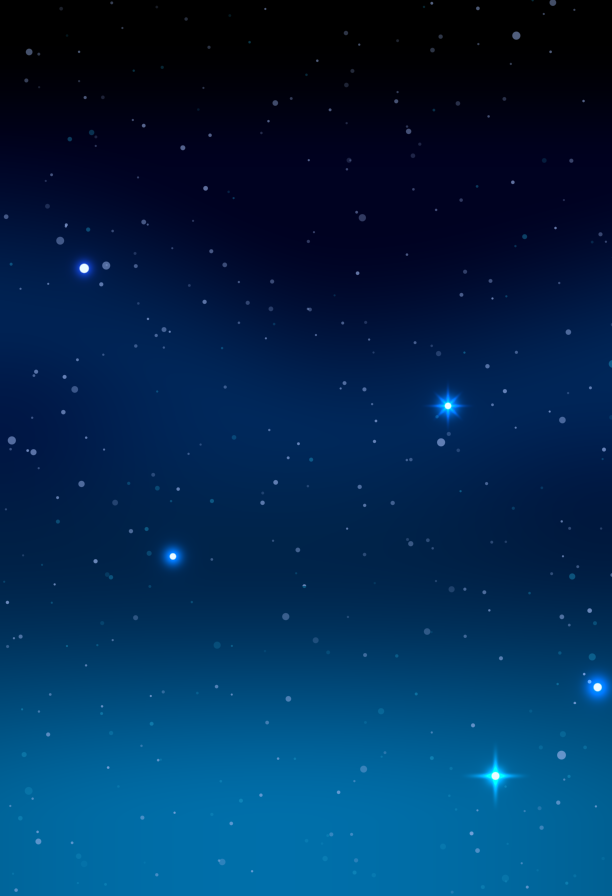
Write a Shadertoy shader that draws this background.

```glsl
#define MIDNIGHT vec3(0.0, 0.006, 0.13)
#define NAVY vec3(0.0, 0.16, 0.36)
#define DEEP_TEAL vec3(0.0, 0.14, 0.29)
#define HORIZON vec3(0.0, 0.435, 0.665)
#define PALE_STAR vec3(0.60, 0.70, 0.92)
#define CYAN_STAR vec3(0.12, 0.62, 0.80)
#define GLOW_BLUE vec3(0.0, 0.38, 1.0)
#define GLOW_CYAN vec3(0.0, 0.65, 0.95)

vec3 hash3(vec2 cell) {
    vec3 q = fract(cell.xyx * vec3(0.1031, 0.1030, 0.0973));
    q += dot(q, q.yxz + 33.33);
    return fract((q.xxy + q.yzz) * q.zyx);
}

float bump(vec2 offset, vec2 size) {
    vec2 q = offset / size;
    return exp(-dot(q, q));
}

// Night sky by depth below the top edge, with a dark valley and dim sides
vec3 skyColor(vec2 uv) {
    float depth = 1.0 - uv.y;
    float valley = 0.125 * bump(vec2(uv.x - 0.58, 0.0), vec2(0.34, 1.0));
    valley += 0.035 * smoothstep(0.6, 1.0, uv.x);
    vec3 col = MIDNIGHT * smoothstep(0.04, 0.2, depth);
    col = mix(col, NAVY, smoothstep(0.13, 0.38, depth - valley));
    col = mix(col, DEEP_TEAL, smoothstep(0.46, 0.62, depth));
    float leftShade = bump(vec2(uv.x, depth - 0.48), vec2(0.22, 0.11));
    float rightShade = bump(vec2(uv.x - 1.0, depth - 0.56), vec2(0.26, 0.10));
    col *= 1.0 - vec3(0.5, 0.45, 0.25) * (leftShade + 0.8 * rightShade);
    float horizon = smoothstep(0.62, 0.92, depth);
    float side = uv.x - 0.45;
    return mix(col, HORIZON * (1.0 - 0.45 * side * side), horizon);
}

// One jittered disc per grid cell, kept inside the cell
vec3 scatterStars(vec3 col, vec2 p, float cellSize, float chance,
                  float minRadius, float maxRadius, float seed) {
    vec2 cell = floor(p / cellSize);
    vec3 place = hash3(cell + seed);
    vec3 look = hash3(cell + seed + 71.7);
    float radius = mix(minRadius, maxRadius, look.x * look.x);
    float margin = radius + 0.001;
    vec2 center = cell * cellSize + mix(vec2(margin), vec2(cellSize - margin), place.xy);
    float edge = 0.75 / iResolution.y;
    float disc = 1.0 - smoothstep(radius - edge, radius + edge, length(p - center));
    float cyan = step(mix(0.45, 0.85, smoothstep(0.1, 0.6, p.y)), look.y);
    float alpha = mix(0.2, 0.75, look.z) * mix(1.0, 0.65, cyan);
    alpha *= mix(1.0, 0.75, smoothstep(0.65, 0.9, p.y));
    return mix(col, mix(PALE_STAR, CYAN_STAR, cyan), disc * alpha * step(place.z, chance));
}

// White core inside a soft coloured halo
vec3 brightStar(vec3 col, vec2 offset, float radius, float halo, vec3 tint) {
    float dist = length(offset);
    col += tint * (0.75 * exp(-dist * dist / (halo * halo)) + 0.2 * exp(-dist / halo));
    float edge = max(0.001, 0.75 / iResolution.y);
    return mix(col, vec3(0.92, 0.98, 1.0), 1.0 - smoothstep(radius - edge, radius + edge, dist));
}

// Thin tapered horizontal and vertical spikes
float crossRays(vec2 offset, float reach, float width) {
    vec2 a = abs(offset);
    vec2 taper = max(1.0 - a / reach, 0.0);
    vec2 thin = exp(-a.yx * a.yx / (width * width));
    return dot(taper * taper, thin);
}

void mainImage(out vec4 fragColor, in vec2 fragCoord) {
    vec2 uv = fragCoord / iResolution.xy;
    vec2 p = vec2(uv.x * 0.683, uv.y);
    vec3 col = skyColor(uv);

    // Fine dust, then wider discs
    for (int i = 0; i < 2; i++) {
        float layer = float(i);
        col = scatterStars(col, p + 0.013 * layer, 0.046, 0.5, 0.0011, 0.0026, 11.0 + 37.0 * layer);
        col = scatterStars(col, p + 0.027 * layer, 0.075, 0.36, 0.0022, 0.0050, 103.0 + 53.0 * layer);
    }

    // Plain glowing stars
    col = brightStar(col, p - vec2(0.094, 0.7005), 0.0052, 0.009, vec3(0.1, 0.25, 0.85));
    col = brightStar(col, p - vec2(0.193, 0.379), 0.0036, 0.010, GLOW_BLUE + vec3(0.0, 0.1, 0.0));
    col = brightStar(col, p - vec2(0.667, 0.233), 0.0046, 0.012, GLOW_BLUE);

    // Eight-pointed star
    vec2 burst = p - vec2(0.500, 0.547);
    vec2 diagonal = vec2(burst.x + burst.y, burst.y - burst.x) * 0.7071;
    col += GLOW_BLUE * (crossRays(burst, 0.032, 0.0016) + crossRays(diagonal, 0.026, 0.0016));
    col = brightStar(col, burst, 0.0036, 0.011, GLOW_BLUE + vec3(0.0, 0.15, 0.0));

    // Four-pointed star
    vec2 flare = p - vec2(0.553, 0.134);
    col += GLOW_CYAN * crossRays(flare, 0.042, 0.0024);
    col = brightStar(col, flare, 0.0044, 0.009, GLOW_CYAN);

    fragColor = vec4(clamp(col, 0.0, 1.0), 1.0);
}
```
